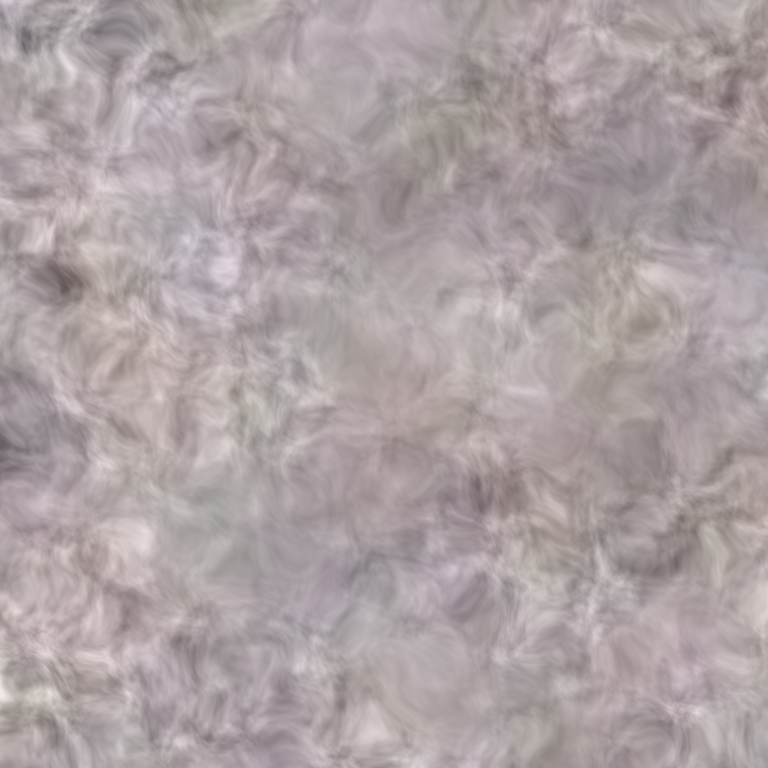
Write a Shadertoy shader that draws this texture.

```glsl
// Weathered pale stone: soft mauve-grey grains over broad cloudy stains.
// Warped gradient noise makes a height field, lit from the upper left;
// smooth patches, dark hollows and thin pale ridges break up the grain.

vec2 gradientAt(vec2 cell) {
    vec3 q = fract(cell.xyx * vec3(0.1031, 0.1030, 0.0973));
    q += dot(q, q.yzx + 33.33);
    float angle = 6.2832 * fract((q.x + q.y) * q.z);
    return vec2(cos(angle), sin(angle));
}

float gradientNoise(vec2 p) {
    vec2 i = floor(p), f = p - i;
    vec2 u = f * f * f * (f * (f * 6.0 - 15.0) + 10.0);
    float a = dot(gradientAt(i), f);
    float b = dot(gradientAt(i + vec2(1, 0)), f - vec2(1, 0));
    float c = dot(gradientAt(i + vec2(0, 1)), f - vec2(0, 1));
    float d = dot(gradientAt(i + vec2(1, 1)), f - vec2(1, 1));
    return mix(mix(a, b, u.x), mix(c, d, u.x), u.y);
}

float fbm(vec2 p, int octaves, float gain) {
    float sum = 0.0, weight = 1.0;
    for (int k = 0; k < octaves; k++) {
        sum += weight * gradientNoise(p);
        p = mat2(1.6, 1.2, -1.2, 1.6) * p + 17.3;
        weight *= gain;
    }
    return sum;
}

// Grains slightly elongated along a steep diagonal
float grainHeight(vec2 p) {
    vec2 along = normalize(vec2(-0.5, 0.85));
    vec2 q = vec2(dot(p, along) * 0.74, dot(p, vec2(along.y, -along.x)));
    return fbm(q * 23.0 + 40.0, 4, 0.52);
}

float blob(vec2 p, vec2 centre, vec2 radius) {
    vec2 d = (p - centre) / radius;
    return exp(-dot(d, d));
}

// Soft pale line between two points
float ridge(vec2 p, vec2 a, vec2 b, float width) {
    vec2 ab = b - a;
    float t = clamp(dot(p - a, ab) / dot(ab, ab), 0.0, 1.0);
    float d = length(p - a - ab * t) / width;
    return exp(-d * d);
}

void mainImage(out vec4 fragColor, in vec2 fragCoord) {
    vec2 uv = fragCoord / iResolution.y;

    // Uneven warp bends grains and stain borders
    vec2 bend = vec2(fbm(uv * 9.0 + 5.0, 2, 0.5), fbm(uv * 9.0 + 71.0, 2, 0.5));
    vec2 p = uv + 0.035 * bend;

    // Grain relief, fading out in smooth patches, strongest at the left
    float height = grainHeight(p);
    float relief = height - grainHeight(p + vec2(-0.007, 0.010));
    float roughness = smoothstep(-0.35, 0.3, fbm(p * 5.0 + 23.0, 3, 0.5));
    roughness = mix(0.5, 1.25, roughness) + 0.3 * smoothstep(0.45, 0.0, uv.x);
    float tone = 0.648 + roughness * (0.125 * height + 0.095 * relief);

    // Broad stains and clouds
    tone += 0.10 * fbm(p * 3.0 + 11.0, 4, 0.6);
    tone += 0.07 * blob(p, vec2(0.64, 0.56), vec2(0.09, 0.12));
    tone += 0.04 * blob(p, vec2(0.12, 0.88), vec2(0.25, 0.22));
    tone -= 0.05 * blob(p, vec2(0.84, 0.74), vec2(0.17, 0.08));
    tone -= 0.05 * blob(p, vec2(0.80, 0.36), vec2(0.13, 0.09));

    // Dark hollows
    tone -= 0.14 * blob(p, vec2(0.07, 0.63), vec2(0.045, 0.03));
    tone -= 0.15 * blob(p, vec2(0.00, 0.45), vec2(0.030, 0.05));
    tone -= 0.12 * blob(p, vec2(0.98, 0.90), vec2(0.040, 0.05));
    tone -= 0.10 * blob(p, vec2(0.59, 0.36), vec2(0.030, 0.03));

    // Pale diagonal ridges, broken up by the grain
    float seams = ridge(p, vec2(0.63, 0.43), vec2(0.81, 0.25), 0.010);
    seams += 0.7 * ridge(p, vec2(0.81, 0.25), vec2(0.92, 0.04), 0.014);
    seams += ridge(p, vec2(0.16, 0.34), vec2(0.21, 0.24), 0.013);
    seams += 1.3 * ridge(p, vec2(-0.02, 0.13), vec2(0.13, -0.02), 0.013);
    tone += 0.08 * seams * (0.8 + 0.5 * height);

    // Mauve-grey base, drifting between brown, lilac and greenish grey
    float warmth = fbm(p * 3.5 + 53.0, 3, 0.5) + 0.2 * (uv.x - 0.5);
    float lilac = fbm(p * 4.5 + 91.0, 3, 0.5);
    lilac += 0.35 * blob(p, vec2(0.63, 0.53), vec2(0.12, 0.14));
    vec3 color = tone + vec3(0.024, -0.017, -0.010);
    color += warmth * vec3(0.025, 0.0, -0.035);
    color += lilac * vec3(0.012, -0.022, 0.022);

    fragColor = vec4(clamp(color, 0.0, 1.0), 1.0);
}
```
